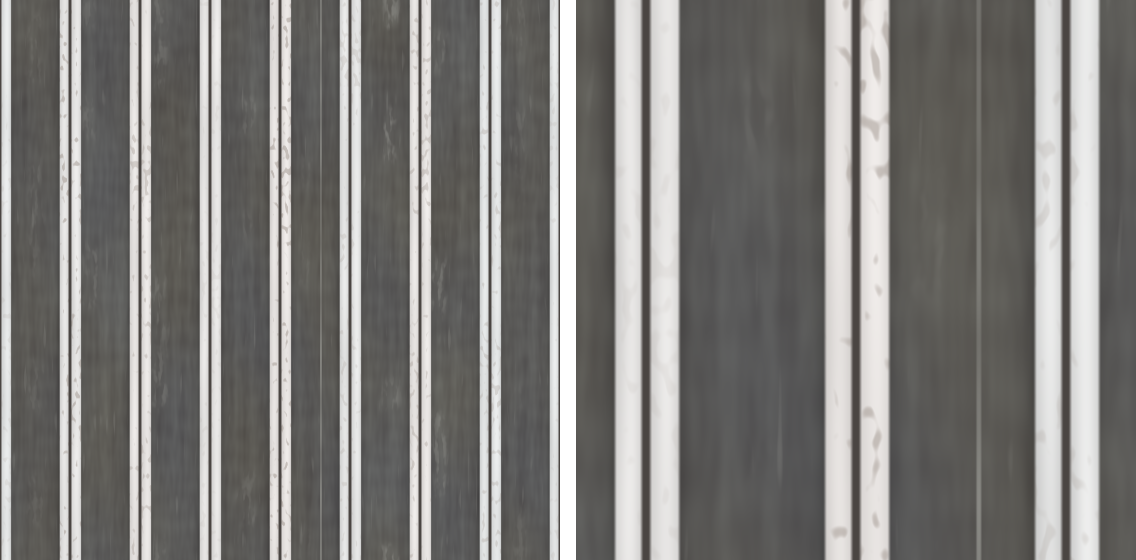
Left: the whole. Right: its middle third, enlarged.
A Shadertoy shader for this texture:

```glsl
// Dark weathered metal panels divided by eight pairs of pale vertical ribs.
// Each rib pair is a profile around a thin groove; streaks, scuffs and chips
// come from gradient noise that wraps at the canvas edges.

#define REPEATS 8.0
#define GROOVE 0.021
#define RIB_LEFT 0.147
#define RIB_RIGHT 0.158
#define EDGE_SOFT 0.011
#define SCUFF_AMOUNT 0.55
#define HAIRLINE_PANEL 4
#define PANEL_DARK vec3(0.315, 0.307, 0.303)
#define PANEL_LIGHT vec3(0.385, 0.385, 0.375)
#define RIB_SHADE vec3(0.83, 0.825, 0.82)
#define RIB_BRIGHT vec3(0.93, 0.925, 0.92)
#define SCUFF_COLOR vec3(0.58, 0.58, 0.56)

// Where the scuffs of each panel run, and how strong they are
const float scuffCenter[8] = float[8](0.50, 0.29, 0.28, 0.54, 0.34, 0.57, 0.26, 0.42);
const float scuffStrength[8] = float[8](0.35, 0.55, 0.60, 0.50, 0.30, 1.00, 0.80, 0.40);

float hash(vec2 cell) {
    uvec2 q = uvec2(cell);
    uint h = (q.x * 15973u + 7919u) ^ (q.y * 38119u + 104729u);
    h = (h ^ (h >> 15)) * 2246822519u;
    h = (h ^ (h >> 13)) * 3266489917u;
    return float((h ^ (h >> 16)) & 65535u) / 65536.0;
}

float corner(vec2 cell, vec2 offset, vec2 freq, float seed) {
    float angle = 6.28318 * hash(mod(cell, freq) + seed * 257.0);
    return dot(vec2(cos(angle), sin(angle)), offset);
}

// Gradient noise, about -0.7 to 0.7, wrapping after freq cells
float noise(vec2 uv, vec2 freq, float seed) {
    vec2 p = uv * freq, i = floor(p), f = p - i;
    vec2 w = f * f * f * (f * (f * 6.0 - 15.0) + 10.0);
    vec2 e = vec2(1.0, 0.0);
    float low = mix(corner(i, f, freq, seed), corner(i + e.xy, f - e.xy, freq, seed), w.x);
    float high = mix(corner(i + e.yx, f - e.yx, freq, seed), corner(i + e.xx, f - e.xx, freq, seed), w.x);
    return mix(low, high, w.y);
}

// Soft-edged interval from a to b
float band(float x, float a, float b, float soft) {
    return smoothstep(a - soft, a + soft, x) * (1.0 - smoothstep(b - soft, b + soft, x));
}

vec3 panelColor(vec2 uv, float across, int panel) {
    // Broad clouds, long streaks and fine grain
    float tone = 0.56 + 0.45 * noise(uv, vec2(12, 5), 1.0)
               + 0.55 * noise(uv, vec2(72, 3), 2.0)
               + 0.35 * noise(uv, vec2(170, 24), 3.0)
               + 0.30 * noise(uv, vec2(24, 40), 4.0);
    tone += 0.25 * (hash(vec2(panel, 91)) - 0.5);
    vec3 color = mix(PANEL_DARK, PANEL_LIGHT, tone);

    // Warm and cool patches
    color += vec3(0.016, 0.006, -0.022) * (noise(uv, vec2(8, 4), 5.0) + 0.1);

    // Broken pale scuffs running down the panel
    float wobble = 0.12 * noise(uv, vec2(16, 22), 6.0);
    float lane = 1.0 - smoothstep(0.03, 0.16, abs(across - scuffCenter[panel] + wobble));
    float patches = smoothstep(-0.02, 0.28, noise(vec2((float(panel) + 0.35) / REPEATS, uv.y), vec2(REPEATS, 9), 7.0));
    float flakes = smoothstep(-0.1, 0.4, noise(uv, vec2(120, 26), 8.0) + 0.4 * noise(uv, vec2(210, 90), 9.0));
    color = mix(color, SCUFF_COLOR, SCUFF_AMOUNT * scuffStrength[panel] * lane * patches * (0.2 + 0.8 * flakes));

    // Sparse thin scratches
    float scratch = smoothstep(0.38, 0.6, noise(uv, vec2(144, 14), 10.0));
    color = mix(color, SCUFF_COLOR, 0.22 * scratch);

    // One long hairline
    if (panel == HAIRLINE_PANEL) {
        float line = 1.0 - smoothstep(0.004, 0.018, abs(across - 0.585));
        color = mix(color, SCUFF_COLOR, line * (0.55 + 0.5 * noise(uv, vec2(8, 12), 11.0)));
    }

    // Shadows beside the ribs
    color *= 1.0 - 0.24 * exp(-max(1.0 - RIB_LEFT - across, 0.0) / 0.04);
    return color * (1.0 - 0.10 * exp(-max(across - RIB_RIGHT, 0.0) / 0.05));
}

vec3 ribColor(vec2 uv, float d, float column) {
    // Rounded crest, brighter on the right rib
    float t = d < 0.0 ? (d + RIB_LEFT) / (RIB_LEFT - GROOVE) : (d - GROOVE) / (RIB_RIGHT - GROOVE);
    float crest = smoothstep(0.0, 0.55, t) * (1.0 - 0.8 * smoothstep(0.6, 1.0, t));
    float tone = 0.75 * crest + (d < 0.0 ? 0.0 : 0.12) + 0.5 * noise(uv, vec2(64, 7), 12.0);
    vec3 color = mix(RIB_SHADE, RIB_BRIGHT, clamp(tone, -0.3, 1.1));
    color += vec3(0.012, -0.002, -0.008) * (2.0 * hash(vec2(column, 37)) - 1.0);

    // Chipped, slightly brown wear, stronger on some ribs
    float chips = smoothstep(0.22, 0.5, noise(uv, vec2(128, 70), 13.0) + 0.5 * noise(uv, vec2(16, 5), 14.0));
    return mix(color, vec3(0.62, 0.58, 0.55), chips * (0.1 + 0.4 * hash(vec2(column, 53))));
}

void mainImage(out vec4 fragColor, in vec2 fragCoord) {
    vec2 uv = fragCoord / iResolution.xy;
    float x = uv.x * REPEATS;
    float d = fract(x + 0.5) - 0.5;
    float column = mod(floor(x + 0.5), REPEATS);
    float soft = max(EDGE_SOFT, 0.7 * REPEATS / iResolution.x);

    vec3 color = panelColor(uv, fract(x), int(mod(floor(x), REPEATS)));

    // Dark groove between two pale ribs
    color = mix(color, vec3(0.29, 0.27, 0.26), band(d, -0.05, 0.05, soft));
    float ribs = band(d, -RIB_LEFT, -GROOVE, soft) + band(d, GROOVE, RIB_RIGHT, soft);
    color = mix(color, ribColor(uv, d, column), ribs);

    fragColor = vec4(color, 1.0);
}
```
